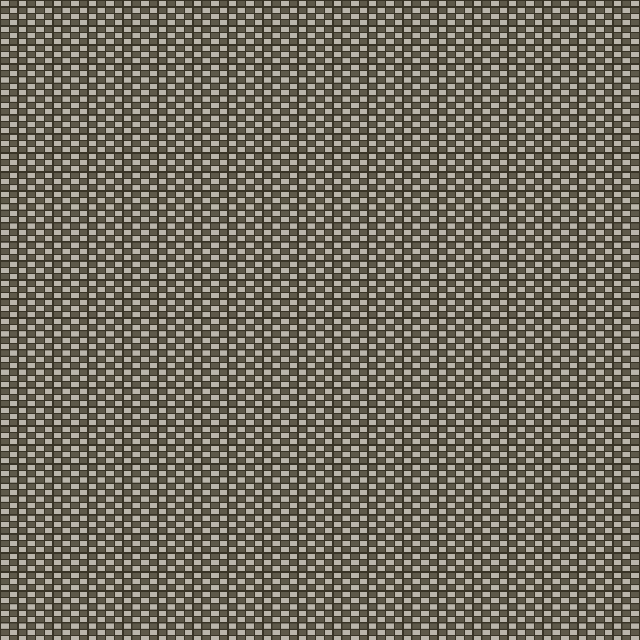
This pattern is drawn by a WebGL 1 fragment shader. Its source:

```glsl
precision highp float;
// Fine two-tone checker weave of small blocks separated by thin dark grooves.

uniform vec2 u_resolution;

const vec2 BLOCK_COUNT = vec2(73.143, 100.8); // blocks across and down
const vec2 GROOVE = vec2(0.143, 0.2);         // groove share of one block
const float EDGE_PIXELS = 0.3;                // width of edge smoothing

const vec3 PALE_THREAD = vec3(0.73, 0.71, 0.67);
const vec3 OLIVE_THREAD = vec3(0.37, 0.35, 0.29);
const vec3 GROOVE_SHADE = vec3(0.22, 0.20, 0.15);

// 1 inside the block face, 0 in the grooves at its left and upper sides.
float blockFace(vec2 local, vec2 groove, vec2 blur) {
  vec2 start = smoothstep(groove - blur, groove + blur, local);
  vec2 wrap = 1.0 - smoothstep(1.0 - blur, vec2(1.0) + blur, local);
  vec2 face = start * wrap;
  return face.x * face.y;
}

// 0 or 1, alternating between neighbouring blocks.
float checker(vec2 block) {
  return mod(block.x + block.y, 2.0);
}

vec3 weave(vec2 position, vec2 blur) {
  vec2 block = floor(position);
  vec3 thread = mix(PALE_THREAD, OLIVE_THREAD, checker(block));
  return mix(GROOVE_SHADE, thread, blockFace(position - block, GROOVE, blur));
}

void main() {
  // Rows are counted from the upper edge.
  vec2 uv = gl_FragCoord.xy / u_resolution;
  uv.y = 1.0 - uv.y;

  vec2 blur = 0.5 * EDGE_PIXELS * BLOCK_COUNT / u_resolution;
  gl_FragColor = vec4(weave(uv * BLOCK_COUNT, blur), 1.0);
}
```
